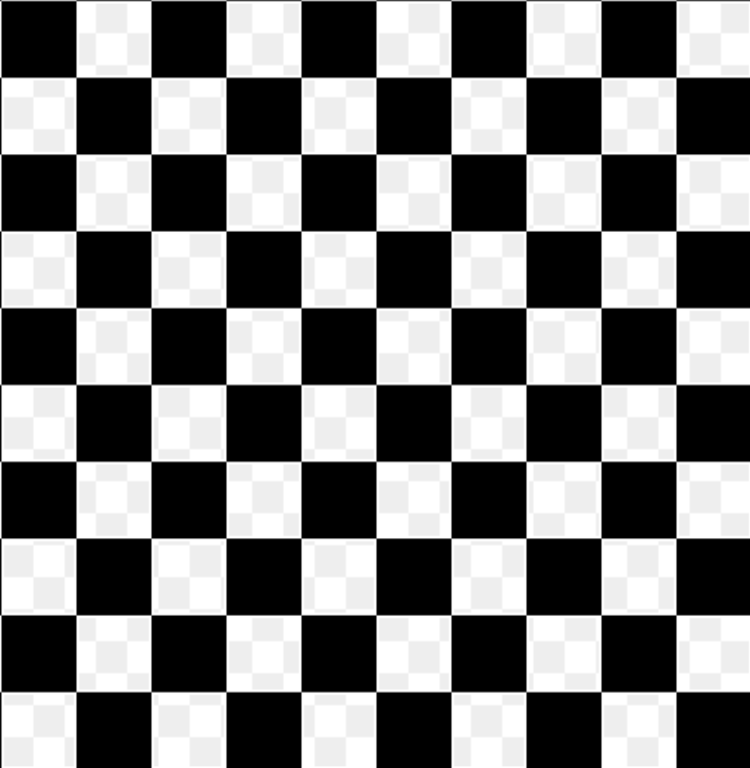
A Shadertoy shader for this pattern:

```glsl
// Ten by ten checkerboard of black and white squares; a finer pale grey check
// shows inside the white ones, stopping just short of their borders.
// Both checks are products of softened square waves with even, wrapping counts.

const vec2 BOARD_COUNT = vec2(10.0);
const vec2 FINE_COUNT = vec2(24.0);
const vec2 BOARD_OFFSET = vec2(0.0020, 0.0013);
const vec2 FINE_OFFSET = vec2(0.0029, 0.0015);
const vec3 BLACK = vec3(0.0);
const vec3 WHITE = vec3(1.0);
const vec3 PALE_GREY = vec3(0.932);

// Distance to the nearest cell border on each axis, in canvas units
vec2 borderDistance(vec2 cell, vec2 count) {
    return (0.5 - abs(fract(cell) - 0.5)) / count;
}

// Softened check: 1 on even cells, 0 on odd cells
float checker(vec2 cell, vec2 count, vec2 softness) {
    vec2 side = 1.0 - 2.0 * mod(floor(cell), 2.0);
    vec2 wave = side * clamp(2.0 * borderDistance(cell, count) / softness, 0.0, 1.0);
    return 0.5 + 0.5 * wave.x * wave.y;
}

// Fades to 0 in a thin band along every cell border
float insetMask(vec2 cell, vec2 count, float inset, vec2 softness) {
    vec2 fade = smoothstep(inset - softness, inset + softness, borderDistance(cell, count));
    return fade.x * fade.y;
}

void mainImage(out vec4 fragColor, in vec2 fragCoord) {
    // Canvas position measured from the upper left
    vec2 uv = fragCoord / iResolution.xy;
    uv.y = 1.0 - uv.y;
    vec2 softness = max(vec2(0.0028), 1.2 / iResolution.xy);

    vec2 boardCell = (uv - BOARD_OFFSET) * BOARD_COUNT;
    vec2 fineCell = (uv - FINE_OFFSET) * FINE_COUNT;

    // Pale check, held back from the borders of the large squares
    float grey = 1.0 - checker(fineCell, FINE_COUNT, softness);
    grey *= insetMask(boardCell, BOARD_COUNT, 0.0035, 0.5 * softness);
    vec3 paleSquare = mix(WHITE, PALE_GREY, grey);

    // Large black squares
    float black = checker(boardCell, BOARD_COUNT, softness);
    fragColor = vec4(mix(paleSquare, BLACK, black), 1.0);
}
```
